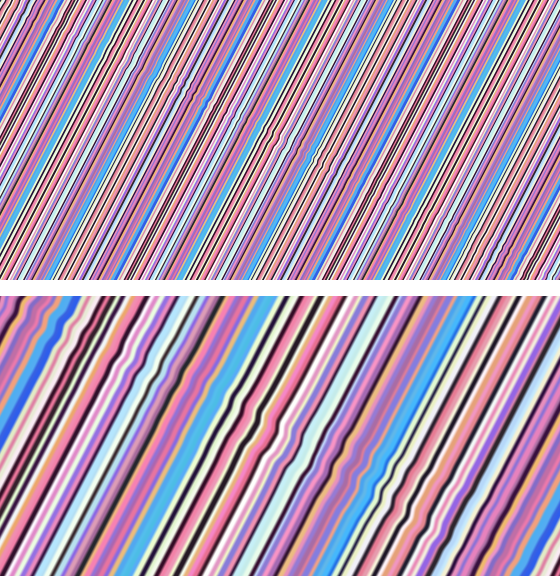
Top, the full canvas; bottom, a detail of the centre.
Reproduce this pattern procedurally as a Shadertoy shader.

```glsl
// Slanted multicoloured pinstripes with a faint crinkle across the middle.

const float ANGLE = 1.092;         // stripe direction in radians
const float PERIOD = 0.628;        // full repeat, in canvas heights
const float PHASE = 0.287;         // shift of the repeat from the centre
const float GROUP_SLOTS = 40.0;    // stripes in one colour group
const float ACCENTS = 4.0;         // accent stripes closing each group
const float GROUPS = 3.0;          // groups in one full repeat
const float SLOTS = GROUP_SLOTS * GROUPS;
const float EDGE_JITTER = 0.45;    // uneven stripe widths, in slots
const float EDGE_SOFTNESS = 0.0022; // blend at stripe edges, in canvas heights
const float TINT = 0.12;           // colour variation between stripes
const float SWAP_CHANCE = 0.06;    // share of stripes with a changed colour
const float CRINKLE = 0.005;       // sideways crinkle, in canvas heights
const float CRINKLE_REACH = 0.05;  // length of the crinkled zone
const vec2 CRINKLE_SCALE = vec2(10.0, 60.0);

const int SKY = 9;
const int BLUE = 10;
const vec3 PALETTE[11] = vec3[11](
    vec3(0.16, 0.10, 0.20),  // ink
    vec3(0.91, 0.96, 0.83),  // cream
    vec3(0.74, 0.89, 0.97),  // ice
    vec3(0.91, 0.56, 0.74),  // pink
    vec3(0.90, 0.47, 0.62),  // rose
    vec3(0.70, 0.41, 0.66),  // mauve
    vec3(0.55, 0.44, 0.84),  // violet
    vec3(0.94, 0.68, 0.48),  // peach
    vec3(0.95, 0.98, 0.97),  // white
    vec3(0.33, 0.69, 0.95),  // sky
    vec3(0.18, 0.38, 0.88)); // blue

// Palette index of each stripe; the last four are accents.
const int ORDER[40] = int[40](
    1, 0, 1, 8, 0, 4, 3, 1, 0, 8, 7, 3, 4, 0, 8, 3, 1, 6, 3, 0,
    2, 2, 8, 0, 2, 6, 3, 5, 0, 7, 3, 6, 5, 4, 6, 7, 9, 9, 9, 10);

float hash(vec2 p) {
    vec3 q = fract(p.xyx * 0.1031);
    q += dot(q, q.yzx + 33.33);
    return fract((q.x + q.y) * q.z);
}

float noise(vec2 p) {
    vec2 cell = floor(p);
    vec2 f = fract(p);
    f = f * f * (3.0 - 2.0 * f);
    float low = mix(hash(cell), hash(cell + vec2(1.0, 0.0)), f.x);
    float high = mix(hash(cell + vec2(0.0, 1.0)), hash(cell + 1.0), f.x);
    return mix(low, high, f.y);
}

// Left border of a stripe, in slots.
float stripeEdge(float slot) {
    return slot + EDGE_JITTER * (hash(vec2(mod(slot, SLOTS), 7.0)) - 0.5);
}

vec3 stripeColor(float slot) {
    float id = mod(slot, SLOTS);
    float group = floor(id / GROUP_SLOTS);
    float place = mod(id, GROUP_SLOTS);
    float accent = place - (GROUP_SLOTS - ACCENTS);
    int ink = ORDER[int(place)];

    if (accent >= 0.0) {
        // Accents deepen from sky to blue over the three groups.
        ink = group + accent > 3.5 ? BLUE : SKY;
    } else if (hash(vec2(id, 19.0)) < SWAP_CHANCE) {
        ink = ORDER[int(hash(vec2(id, 31.0)) * (GROUP_SLOTS - ACCENTS))];
    }

    vec3 shift = vec3(hash(vec2(id, 41.0)), hash(vec2(id, 53.0)),
                      hash(vec2(id, 67.0))) - 0.5;
    return clamp(PALETTE[ink] + TINT * shift, 0.0, 1.0);
}

void mainImage(out vec4 fragColor, in vec2 fragCoord) {
    vec2 p = (fragCoord - 0.5 * iResolution.xy) / iResolution.y;
    float across = dot(p, vec2(sin(ANGLE), -cos(ANGLE)));
    float along = dot(p, vec2(cos(ANGLE), sin(ANGLE)));

    // Crinkle, fading away from the middle of each stripe
    float reach = along / CRINKLE_REACH;
    float wave = noise(vec2(across, along) * CRINKLE_SCALE) - 0.5;
    across += CRINKLE * exp(-reach * reach) * wave;

    // Blend the stripe with its two neighbours at soft edges
    float t = (across + PHASE) / PERIOD * SLOTS;
    float slot = floor(t);
    float soft = EDGE_SOFTNESS / PERIOD * SLOTS;
    float left = stripeEdge(slot);
    float right = stripeEdge(slot + 1.0);
    vec3 color = mix(stripeColor(slot - 1.0), stripeColor(slot),
                     smoothstep(left - soft, left + soft, t));
    color = mix(color, stripeColor(slot + 1.0),
                smoothstep(right - soft, right + soft, t));

    fragColor = vec4(color, 1.0);
}
```
